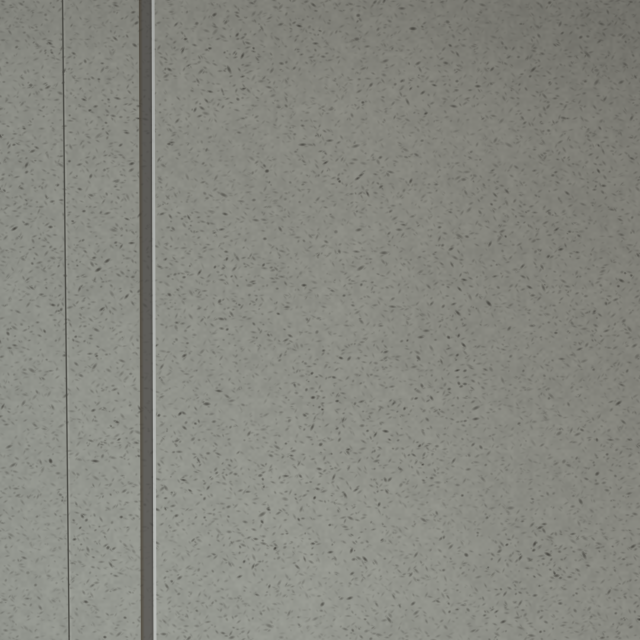
Give the GLSL for this texture, as a Shadertoy shader.

```glsl
// Speckled grey stone panel with a hairline seam and a recessed vertical groove.
// A smooth light gradient tints the slab, jittered cells scatter tilted soft
// flecks at several scales, and slanted bands form the seam, groove and lit lip.

const vec3 COOL_TINT = vec3(0.988, 1.008, 0.960);
const vec3 WARM_TINT = vec3(1.005, 1.000, 0.940);
const vec3 FLECK_TINT = vec3(0.27, 0.265, 0.245);
const vec3 SEAM_COLOR = vec3(0.27, 0.27, 0.25);
const vec3 GROOVE_COLOR = vec3(0.370, 0.365, 0.350);
const vec3 GROOVE_EDGE = vec3(0.335, 0.315, 0.275);
const vec3 LIP_COLOR = vec3(0.73, 0.74, 0.73);

// Left-to-right positions at the bottom, and their shift towards the top.
const float SEAM_X = 0.1080;
const float SEAM_LEAN = -0.0103;
const float SEAM_HALF_WIDTH = 0.0011;
const float GROOVE_LEFT = 0.2200;
const float GROOVE_RIGHT = 0.2400;
const float LIP_RIGHT = 0.2445;
const float GROOVE_LEAN = -0.0030;

float hash(vec2 p) {
    return fract(sin(dot(p, vec2(127.1, 311.7))) * 43758.5453);
}

float valueNoise(vec2 p) {
    vec2 cell = floor(p);
    vec2 f = fract(p);
    f = f * f * (3.0 - 2.0 * f);
    float low = mix(hash(cell), hash(cell + vec2(1, 0)), f.x);
    float high = mix(hash(cell + vec2(0, 1)), hash(cell + vec2(1, 1)), f.x);
    return mix(low, high, f.y);
}

// Antialiased coverage of the span between two x positions.
float band(float x, float left, float right, float soft) {
    return smoothstep(left - soft, left + soft, x)
         - smoothstep(right - soft, right + soft, x);
}

// Darkest fleck covering uv; every cell may hold one tilted ellipse.
float flecks(vec2 uv, float cells, float chance, float radius, float pixel, float seed) {
    vec2 p = uv * cells;
    vec2 home = floor(p);
    float soft = max(pixel, 0.0018) * cells;
    float dark = 0.0;
    for (int j = -1; j <= 1; j++) {
        for (int i = -1; i <= 1; i++) {
            vec2 id = home + vec2(i, j);
            vec2 key = id + seed;
            if (hash(key) > chance) continue;
            vec2 center = id + vec2(hash(key + 17.3), hash(key + 41.9));
            float tilt = (hash(key + 63.1) - 0.5) * 2.4;
            float c = cos(tilt), s = sin(tilt);
            vec2 q = mat2(c, -s, s, c) * (p - center);
            float width = radius * cells * mix(0.6, 1.0, hash(key + 87.7));
            float stretch = mix(1.1, 2.5, hash(key + 29.5));
            float d = length(q / vec2(stretch, 1.0)) - width;
            float strength = mix(0.35, 1.0, pow(hash(key + 5.7), 2.0));
            dark = max(dark, strength * (1.0 - smoothstep(-soft, soft, d)));
        }
    }
    return dark;
}

// Broad illumination: bright lower middle fading to the top right corner.
float stoneLight(vec2 uv) {
    float light = mix(0.602, 0.532, smoothstep(-0.1, 1.1, uv.y));
    light -= 0.058 * smoothstep(0.4, 1.05, uv.x);
    light -= 0.010 * (1.0 - smoothstep(0.0, 0.25, uv.x)) * (1.0 - uv.y);
    light += 0.014 * (1.0 - smoothstep(0.0, 0.5, uv.x)) * uv.y;
    light -= 0.024 * smoothstep(0.82, 1.0, uv.y);
    return light;
}

void mainImage(out vec4 fragColor, in vec2 fragCoord) {
    vec2 uv = fragCoord / iResolution.xy;
    float pixel = 1.0 / min(iResolution.x, iResolution.y);
    float soft = max(0.7 * pixel, 0.0012);

    // Slab with soft blotches and fine grain.
    float light = stoneLight(uv);
    light += 0.012 * (valueNoise(uv * 9.0) - 0.5);
    light += 0.020 * (valueNoise(uv * 70.0) - 0.5);
    light += 0.030 * (valueNoise(uv * 200.0) - 0.5);
    float warmth = smoothstep(0.0, 1.3, 0.7 * uv.x + 0.6 * uv.y);
    vec3 color = light * mix(COOL_TINT, WARM_TINT, warmth);

    // Flecks: dense faint dust, ordinary grains, sparse bold chips.
    float clump = mix(0.55, 1.25, valueNoise(uv * 14.0 + 3.0));
    float dust = flecks(uv, 125.0, 0.50, 0.0014, pixel, 11.0) * 0.48 * clump;
    float grains = flecks(uv, 68.0, 0.45, 0.0018, pixel, 37.0) * 0.80 * clump;
    float chips = flecks(uv, 26.0, 0.24, 0.0023, pixel, 71.0) * 0.95;
    float speckle = max(chips, max(dust, grains));
    color = mix(color, FLECK_TINT, speckle);

    // Hairline seam with a faint bright bevel beside it.
    float seamX = uv.x - SEAM_LEAN * uv.y;
    color += 0.03 * band(seamX, SEAM_X + 0.001, SEAM_X + 0.004, soft);
    float seam = band(seamX, SEAM_X - SEAM_HALF_WIDTH, SEAM_X + SEAM_HALF_WIDTH, soft);
    color = mix(color, SEAM_COLOR, 0.9 * seam);

    // Recessed groove, brownish at its left wall and darker under the lip.
    float grooveX = uv.x - GROOVE_LEAN * uv.y;
    float across = (grooveX - GROOVE_LEFT) / (GROOVE_RIGHT - GROOVE_LEFT);
    vec3 groove = mix(GROOVE_EDGE, GROOVE_COLOR, smoothstep(0.05, 0.35, across));
    groove *= mix(1.05, 0.94, uv.y) * (1.0 - 0.14 * smoothstep(0.75, 1.0, across));
    groove = mix(groove, 0.6 * FLECK_TINT, 0.4 * speckle);
    color = mix(color, groove, band(grooveX, GROOVE_LEFT, GROOVE_RIGHT, soft));

    // Lit lip on the right side of the groove.
    float lip = band(grooveX, GROOVE_RIGHT, LIP_RIGHT, soft);
    color = mix(color, LIP_COLOR * mix(1.02, 0.92, uv.y), 0.9 * lip);

    fragColor = vec4(color, 1.0);
}
```
